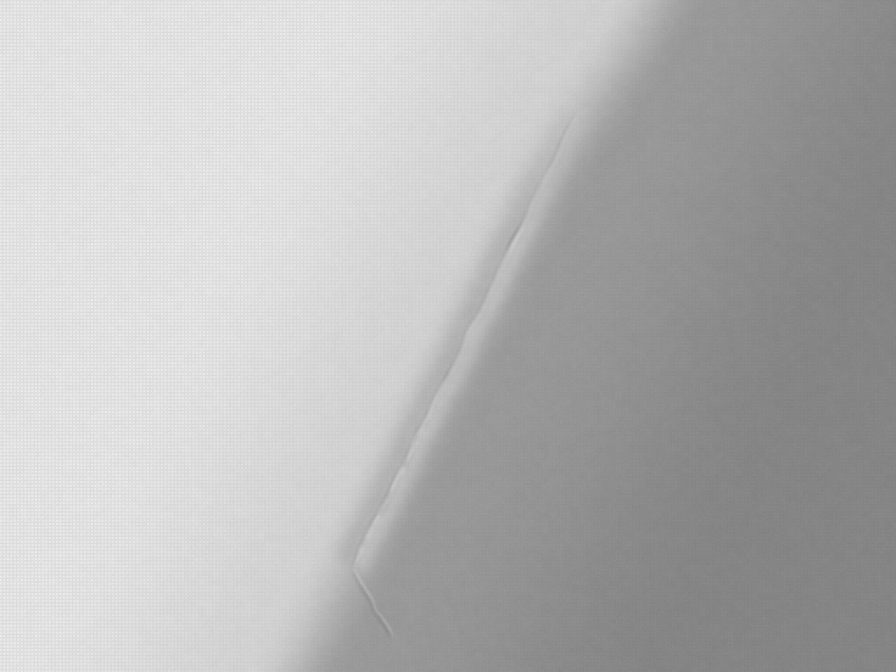
This texture is drawn by a Shadertoy shader. Its source:

```glsl
float hash(vec2 p) {
    return fract(sin(dot(p, vec2(127.1, 311.7))) * 43758.5453);
}

float noise(vec2 p) {
    vec2 i = floor(p), f = fract(p);
    f = f * f * (3.0 - 2.0 * f);
    return mix(mix(hash(i), hash(i + vec2(1, 0)), f.x),
               mix(hash(i + vec2(0, 1)), hash(i + 1.0), f.x), f.y);
}

// x: signed distance to the right of the line a-b, y: distance along it
vec2 lineFrame(vec2 p, vec2 a, vec2 b) {
    vec2 along = normalize(b - a);
    return vec2(dot(p - a, vec2(along.y, -along.x)), dot(p - a, along));
}

float bell(float x, float width) {
    return exp(-x * x / (width * width));
}

float span(float s, float start, float end, float fade) {
    return smoothstep(start, start + fade, s) * (1.0 - smoothstep(end - fade, end, s));
}

// Broad light and dark planes with a soft fold between them
float planes(vec2 fold) {
    float d = fold.x;
    float light = 0.81 + 0.07 * smoothstep(0.0, 0.4, -d);
    float dark = 0.60 - 0.08 * smoothstep(0.05, 0.5, d);
    float bend = 0.032 * smoothstep(0.6, 0.95, fold.y);
    return mix(light, dark, smoothstep(-0.065, 0.07, d - bend));
}

// Shadowed lip, bright ridge and ragged dents of the main crease
float crease(vec2 fold) {
    float s = fold.y;
    float wobble = 0.005 * (noise(vec2(s * 28.0, 3.0)) - 0.5);
    float d = fold.x + wobble;
    float dent = smoothstep(0.45, 0.8, noise(vec2(s * 22.0, d * 60.0)));
    float relief = -0.045 * bell(d + 0.012, 0.020) + 0.065 * bell(d - 0.014, 0.016);
    relief -= (0.03 + 0.08 * dent) * bell(d + 0.001, 0.0028);
    relief += (0.02 + 0.05 * dent) * bell(d - 0.005, 0.003);
    float chips = noise(vec2(s * 75.0, d * 220.0)) - 0.5;
    relief += 0.08 * chips * bell(d - 0.004, 0.007) * (1.0 - smoothstep(0.1, 0.4, s));
    return relief * span(s, -0.012, 0.77, 0.03) * (1.0 - 0.7 * smoothstep(0.5, 0.76, s));
}

// Short faint crease below the kink
float sideCrease(vec2 fold) {
    float d = fold.x + 0.004 * (noise(vec2(fold.y * 60.0, 8.0)) - 0.5);
    float relief = 0.08 * bell(d + 0.002, 0.0025) - 0.055 * bell(d - 0.003, 0.003);
    return relief * span(fold.y, -0.01, 0.12, 0.02) * (0.4 + 0.6 * noise(vec2(fold.y * 45.0, 1.0)));
}

void mainImage(out vec4 fragColor, in vec2 fragCoord) {
    vec2 p = fragCoord / iResolution.y;
    vec2 fold = lineFrame(p, vec2(0.521, 0.158), vec2(0.854, 0.826));
    float shade = planes(fold) + crease(fold);
    shade += sideCrease(lineFrame(p, vec2(0.526, 0.15), vec2(0.587, 0.045)));

    // Fine woven grid, strongest on the light plane
    vec2 threads = sin(p * 192.0 * 6.2831853);
    float weave = min(threads.x, threads.y) + 0.5;
    float strength = mix(0.006, 0.034, smoothstep(0.08, -0.45, fold.x));
    strength *= 1.0 - smoothstep(0.55, 0.9, 192.0 / iResolution.y);
    shade += strength * weave;

    // Surface grain and faint mottling
    shade += 0.014 * (hash(floor(p * 384.0)) - 0.5);
    shade += 0.012 * (noise(p * 90.0) - 0.5);

    fragColor = vec4(vec3(clamp(shade, 0.0, 1.0)), 1.0);
}
```
